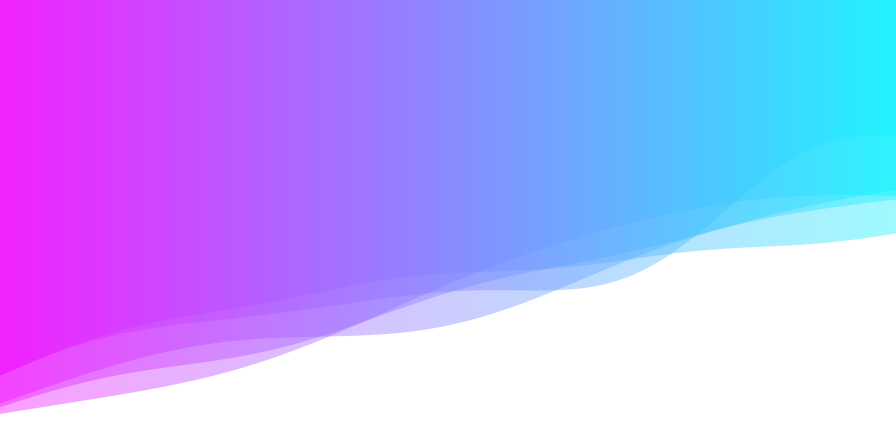
A WebGL 2 fragment shader for this background:

```glsl
#version 300 es
precision highp float;
// Five translucent sheets hang from the top edge over white, all tinted by one
// magenta-to-cyan ramp. Each sheet ends in a slanted edge shaped by layered
// sines, so the overlaps build up from pale fringes to full colour.
uniform vec2 u_resolution;
out vec4 fragColor;

const float PI = 3.14159265;

// Light let through by one sheet. Depths are percent of the height from the top:
// ends = edge depth at left and right, low and high = sine amplitudes 1-3 and 4-6.
float sheet(vec2 p, vec2 ends, vec3 low, vec3 high) {
    float a = PI * p.x;
    float edge = mix(ends.x, ends.y, p.x)
        + dot(low, sin(a * vec3(1.0, 2.0, 3.0)))
        + dot(high, sin(a * vec3(4.0, 5.0, 6.0)) * vec3(1.0, 1.0, p.x));
    float pixel = 100.0 / u_resolution.y;
    float cover = clamp((edge - p.y) / pixel + 0.5, 0.0, 1.0);
    return 1.0 - 0.4 * cover;
}

void main() {
    vec2 uv = gl_FragCoord.xy / u_resolution;
    vec2 p = vec2(uv.x, 100.0 * (1.0 - uv.y));

    // Long swell, low on the left and high on the right
    float light = sheet(p, vec2(92.4, 43.75), vec3(-4.14, 5.64, 0.04), vec3(-0.02, -0.38, 0.0));
    // Swell that bulges in the middle
    light *= sheet(p, vec2(90.1, 44.5), vec3(1.32, -0.45, -3.6), vec3(0.06, 0.42, 0.0));
    // Steep wave that climbs highest on the right
    light *= sheet(p, vec2(83.9, 30.2), vec3(8.55, -5.14, -1.93), vec3(2.02, -2.42, 1.82));
    // Shallow wave that stays lowest on the right
    light *= sheet(p, vec2(83.9, 52.1), vec3(-6.93, -2.18, -0.52), vec3(-0.29, -0.62, -1.04));
    // Nearly straight diagonal
    light *= sheet(p, vec2(90.9, 42.4), vec3(-0.35, 0.98, 0.0), vec3(-0.52, -0.95, 0.0));

    vec3 tint = mix(vec3(0.95, 0.055, 1.0), vec3(0.055, 0.95, 1.0), uv.x);
    fragColor = vec4(mix(tint, vec3(1.0), light), 1.0);
}
```
